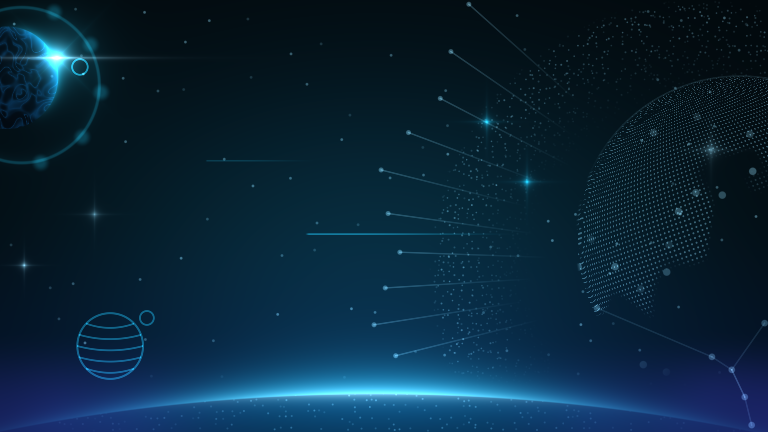
Write a Shadertoy shader that draws this background.

```glsl
const vec3 CYAN = vec3(.1, .62, .75);
const vec3 PALE = vec3(.5, .72, .8);

float hash(vec2 p) { return fract(sin(dot(p, vec2(127.1, 311.7))) * 43758.5); }

float noise(vec2 p) {
  vec2 i = floor(p), f = smoothstep(0., 1., fract(p));
  return mix(mix(hash(i), hash(i + vec2(1, 0)), f.x),
             mix(hash(i + vec2(0, 1)), hash(i + 1.), f.x), f.y);
}

float disc(float d, float radius, float px) {
  return 1. - smoothstep(radius - px * .5, radius + px, d);
}

float stroke(float d, float width, float px) {
  return 1. - smoothstep(width, width + px, abs(d));
}

float segment(vec2 p, vec2 a, vec2 b) {
  vec2 ab = b - a;
  return length(p - a - ab * clamp(dot(p - a, ab) / dot(ab, ab), 0., 1.));
}

// One randomly placed speck per chosen cell
float scatter(vec2 p, float freq, float density, float radius, float px) {
  vec2 cell = floor(p * freq), spot = .2 + .6 * vec2(hash(cell + 3.1), hash(cell + 7.7));
  float d = distance(fract(p * freq), spot) / freq;
  return step(1. - density, hash(cell)) * disc(d, radius, px) * (.3 + .7 * hash(cell + 13.));
}

float glint(vec2 p, float size) {
  vec2 a = abs(p) / size;
  return .5 * (exp(-a.x - a.y * 9.) + exp(-a.y - a.x * 9.)) + exp(-length(a) * 3.5);
}

// Horizontal light line, bright at its left end
float streak(vec2 p, float len, float px) {
  float t = p.x / len;
  return stroke(p.y, .0007, px) * smoothstep(0., .02, t) * (1. - smoothstep(.2, 1., t));
}

// Line ending in a node
float link(vec2 p, vec2 a, vec2 b, float px) {
  return .25 * stroke(segment(p, a, b), .0006, px) + .6 * disc(distance(p, b), .007, px);
}

vec3 backdrop(vec2 p) {
  vec2 d = p - vec2(.87, .4);
  vec3 col = mix(vec3(.008, .03, .043), vec3(.028, .175, .245), exp(-dot(d * d, vec2(1.9, 5.2))));
  col += vec3(.005, .025, .09) * (1. - smoothstep(.05, .55, p.y));
  float haze = (.7 + .6 * noise(p * 6.)) * (1. - smoothstep(0., .24, p.y));
  return col + vec3(.1, .07, .27) * haze * smoothstep(.2, .85, abs(d.x));
}

vec3 horizon(vec2 p, float px) {
  float x = p.x - .87, wide = exp(-x * x * 2.8);
  float d = length(vec2(x, p.y + 4.31)) - 4.398, up = max(d, 0.);
  vec3 air = vec3(.1, .52, .54) * exp(-up / (.012 + .035 * wide));
  air += vec3(.04, .12, .24) * exp(-up / .07);
  vec3 sea = vec3(.03, .25, .36) * exp(min(d, 0.) / .12);
  sea += PALE * .35 * scatter(p, 75., .3, .0015, px);
  vec3 rim = vec3(.42, .4, .34) * exp(-abs(d) / .012 - x * x * 9.);
  return mix(sea, air, smoothstep(-px, px, d)) * wide + rim;
}

vec3 litPlanet(vec3 col, vec2 p, float px) {
  vec2 q = p - vec2(.016, .82), sun = p - vec2(.132, .866), h = p - vec2(.05, .803);
  float r = length(q), s = length(sun), halo = length(h);
  float facing = max(dot(q / max(r, .001), vec2(.93, .37)), 0.);
  float veins = pow(1. - abs(2. * noise(q * 65. + 4. * noise(q * 30.)) - 1.), 4.);
  float rim = smoothstep(.07, .118, r) * facing;
  vec3 body = vec3(.008, .03, .06) + vec3(.03, .2, .34) * (veins * .6 + rim * rim);
  col = mix(col, body, disc(r, .118, px));
  // Flare and halo
  col += vec3(.7, .9, 1.) * (exp(-s / .016) + exp(-abs(sun.y) / .003 - abs(sun.x) / .085));
  float glow = .75 * exp(-abs(r - .118) / .01) * facing * facing + .65 * exp(-s / .05);
  glow += .5 * glint(mat2(.7, .7, -.7, .7) * sun, .05);
  glow += .25 * stroke(halo - .18, .001, px * 2.) + .06 * exp(-abs(halo - .175) / .012);
  glow += .7 * stroke(distance(p, vec2(.185, .845)) - .018, .001, px);
  for (float a = 1.15; a > -1.5; a -= .62)
    glow += .28 * disc(distance(h, .185 * vec2(cos(a), sin(a))), .012, .012);
  return col + CYAN * glow;
}

float dottedGlobe(vec2 p, float px) {
  vec2 g = (p - vec2(1.713, .444)) / .38, t = mat2(.94, -.34, .34, .94) * g;
  float r = length(g), arc = .12 * stroke(r - 1., .002, px * 2.6) * smoothstep(.3, .8, g.y);
  vec2 uv = vec2(atan(t.x, sqrt(max(1. - r * r, .02))), asin(clamp(t.y, -1., 1.)));
  float land = smoothstep(-.05, .1, g.y - .9 * (g.x + .35) + .9 * (noise(uv * 4.) - .5));
  float dots = land * disc(length(fract(uv * 33.) - .5), .16, .16);
  float cities = scatter(p, 17., .25, .008, px) * smoothstep(-.5, .1, g.y - g.x);
  return arc + disc(r, .99, .02) * (dots * .42 + cities * .4);
}

// Rays reaching out from a hub, each tipped with a node
float rays(vec2 p, vec2 hub, float px) {
  float sum = 0.;
  for (float i = 0.; i < 10.; i++) {
    float a = radians(-14. + 6.2 * i - 3. * sin(i * .349));
    vec2 dir = vec2(-cos(a), sin(a)), tip = hub + dir * (.87 + .035 * cos(1.57 * (i - 1.)));
    float d = distance(p, tip), line = stroke(segment(p, tip, tip - dir * .34), .0006, px);
    sum += .35 * max(1. - d / .34, 0.) * line + .55 * disc(d, .005, px);
  }
  return sum;
}

float wireGlobe(vec2 q, float radius, float px) {
  float sum = stroke(length(q) - radius, .0012, px);
  for (float k = -.052; k < .06; k += .026) {
    float t = q.x * q.x / (radius * radius - k * k);
    sum += stroke(q.y - k + .01 * (1. - t), .001, px) * step(t, 1.);
  }
  return sum + stroke(distance(q, vec2(.085, .065)) - .016, .001, px);
}

void mainImage(out vec4 fragColor, in vec2 fragCoord) {
  vec2 p = fragCoord / iResolution.xy * vec2(1.7778, 1.);
  float px = 1. / iResolution.y, sky = smoothstep(.1, .2, p.y);
  vec3 col = litPlanet(backdrop(p) + horizon(p, px), p, px);
  // Stars and curved particle band
  float r = distance(p, vec2(1.62, .375));
  float band = sky * (1. - smoothstep(.6, .63, r)) * smoothstep(.38, .6, r);
  float pale = .5 * sky * scatter(p, 13., .3, .0025, px);
  pale += .45 * band * (scatter(p, 62., .42, .0015, px) + scatter(p + 9., 90., .3, .001, px));
  // Globes and network
  pale += dottedGlobe(p, px) + .75 * rays(p, vec2(1.76, .387), px);
  vec2 bend = vec2(1.648, .174), joint = vec2(1.694, .144), knee = vec2(1.724, .081);
  pale += .5 * (link(p, bend, vec2(1.382, .287), px) + link(p, joint, bend, px));
  pale += .5 * (link(p, knee, joint, px) + link(p, joint, vec2(1.77, .252), px));
  pale += .5 * (link(p, joint, knee, px) + link(p, knee, vec2(1.74, .016), px));
  float cyan = .45 * wireGlobe(p - vec2(.255, .199), .076, px);
  // Light lines and sparkles
  cyan += .5 * streak(p - vec2(.706, .458), .5, px) + .2 * streak(p - vec2(.475, .628), .27, px);
  cyan += .8 * (glint(p - vec2(1.127, .718), .025) + glint(p - vec2(1.22, .579), .025));
  pale += .7 * glint(p - vec2(.056, .386), .018) + .4 * glint(p - vec2(.219, .504), .025);
  pale += .4 * glint(p - vec2(1.646, .653), .035);
  fragColor = vec4(clamp(col + PALE * pale + CYAN * cyan, 0., 1.), 1.);
}
```
